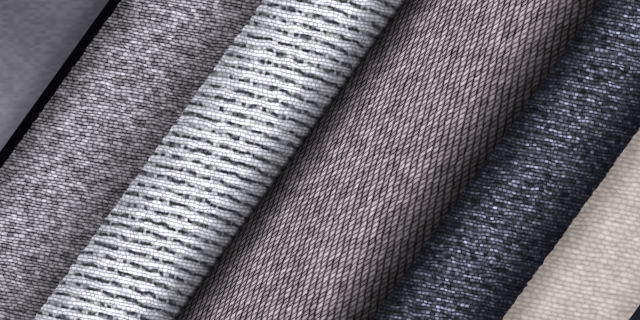
Give the GLSL for this texture, as a WebGL 2 fragment shader.

```glsl
#version 300 es
precision highp float;
// Diagonal rolls of grey, white, charcoal, navy and cream fabric laid side by side.
uniform vec2 u_resolution;
out vec4 fragColor;

// Layout: lean of the rolls and where each one starts along the top edge
const float LEAN = 0.72;
const float VELVET_END = 0.342;
const float GREY_START = 0.380;
const float WHITE_START = 0.823;
const float TWILL_START = 1.271;
const float NAVY_START = 1.880;
const float CREAM_START = 2.287;
const float CREAM_END = 2.685;

// Fabric colours
const vec3 VELVET = vec3(0.44, 0.43, 0.48);
const vec3 GREY = vec3(0.72, 0.70, 0.74);
const vec3 WHITE = vec3(0.92, 0.92, 0.97);
const vec3 TWILL = vec3(0.60, 0.56, 0.59);
const vec3 NAVY = vec3(0.54, 0.55, 0.63);
const vec3 CREAM = vec3(0.83, 0.78, 0.76);
const vec3 INK = vec3(0.06, 0.06, 0.08);

// Weave sizes
const vec2 GREY_CELL = vec2(0.018, 0.0105);
const vec2 KNIT_CELL = vec2(0.015, 0.0118);
const vec2 NAVY_CELL = vec2(0.014, 0.0115);
const vec2 CREAM_CELL = vec2(0.024, 0.015);
const float ROW_PITCH = 0.0354;
const float RIB_PITCH = 0.0235;
const float ROW_TILT = 0.19;

float hash(vec2 p) {
    vec3 q = fract(vec3(p.xyx) * 0.1031);
    q += dot(q, q.yzx + 33.33);
    return fract((q.x + q.y) * q.z);
}

float noise(vec2 p) {
    vec2 i = floor(p), f = fract(p);
    f = f * f * (3.0 - 2.0 * f);
    return mix(mix(hash(i), hash(i + vec2(1, 0)), f.x),
               mix(hash(i + vec2(0, 1)), hash(i + vec2(1, 1)), f.x), f.y);
}

// Staggered oval threads: x is thread coverage, y a random value per thread
vec2 threads(vec2 q) {
    q += 0.7 * vec2(noise(q * 0.4), noise(q * 0.4 + 31.0));
    float row = floor(q.y);
    q.x += 0.5 * mod(row, 2.0) + 0.5 * hash(vec2(row, 7.0));
    vec2 d = fract(q) - 0.5;
    return vec2(1.0 - smoothstep(0.15, 0.65, length(d * vec2(0.85, 1.15))), hash(floor(q) + 50.0));
}

// Light across a roll: rises from the left edge, falls to the right one
float roundness(float v, float rise, float fall) {
    return smoothstep(-0.03, rise, v) * (1.0 - smoothstep(fall, 1.04, v));
}

vec3 velvet(vec2 p, float s) {
    float nap = noise(p * vec2(60.0, 110.0)) - 0.5;
    float sheen = 0.84 + 0.40 * smoothstep(0.95, 0.55, p.y) + 0.18 * (noise(p * 7.0) - 0.5);
    return VELVET * (sheen + 0.14 * nap) * (1.0 - 0.3 * smoothstep(0.24, VELVET_END, s));
}

vec3 greyWeave(vec2 p, vec2 tilted, float v) {
    vec2 t = threads(tilted / GREY_CELL);
    float light = 0.60 + 0.44 * roundness(v, 0.3, 0.5);
    float slub = noise(tilted * vec2(55.0, 120.0));
    float weave = 0.36 + 0.46 * t.x + 0.30 * (t.y - 0.4) + 0.42 * (slub - 0.25);
    return GREY * light * weave;
}

vec3 whiteKnit(vec2 p, vec2 tilted, float v) {
    vec2 t = threads(tilted / KNIT_CELL);
    float bend = 0.045 * v * v + 0.010 * noise(p * 45.0);
    float row = (tilted.y + bend) / ROW_PITCH;
    float across = abs(fract(row) - 0.5);
    float dash = noise(vec2(tilted.x * 90.0, floor(row) * 9.0));
    float gap = (1.0 - smoothstep(0.03, 0.25, across)) * smoothstep(0.10, 0.75, dash + 0.2 * v);
    gap *= 0.72 + 0.5 * (1.0 - t.x) * t.y;
    float light = 0.78 + 0.26 * roundness(v, 0.35, 0.55) - 0.36 * smoothstep(0.65, 1.0, v);
    float rowShade = 1.0 - 0.16 * smoothstep(0.45, 0.15, across);
    vec3 yarn = WHITE * light * rowShade * (0.72 + 0.32 * t.x + 0.18 * t.y);
    yarn = mix(yarn, INK + 0.06, clamp(0.95 * gap, 0.0, 0.9));
    return yarn * (1.0 - 0.75 * smoothstep(0.95, 1.0, v));
}

vec3 twillRibs(vec2 p, float v) {
    float bend = 0.2 * (1.0 - v) * (1.0 - v) + 0.005 * noise(p * 50.0);
    float rib = (p.x + 0.12 * (1.0 - p.y) - bend) / RIB_PITCH;
    float across = fract(rib) - 0.5;
    // Stitches slant upward to the right inside each rib
    float stitch = (p.y + 0.004 * noise(p.yx * 60.0)) / 0.0165 - 0.9 * across + hash(vec2(floor(rib), 3.0));
    float along = abs(fract(stitch) - 0.5);
    float yarn = (1.0 - smoothstep(0.18, 0.52, abs(across))) * (1.0 - 0.7 * smoothstep(0.15, 0.5, along));
    float grain = hash(vec2(floor(rib), floor(stitch)) + 90.0) + 0.7 * (noise(p * 130.0) - 0.5);
    float light = 0.20 + 0.88 * roundness(v, 0.22, 0.62);
    return TWILL * light * (0.38 + 0.68 * yarn + 0.32 * (grain - 0.4)) + 0.012;
}

vec3 navyMelange(vec2 p, vec2 tilted, float v) {
    vec2 t = threads(tilted / NAVY_CELL);
    float wave = tilted.y + 0.04 * v * v + 0.010 * noise(p * 35.0);
    float band = 0.5 + 0.5 * cos(6.2832 * wave / 0.031);
    float fleck = (0.25 + 0.75 * t.x) * (0.22 + 0.75 * t.y) * (0.55 + 0.6 * band);
    fleck += 0.30 * (noise(tilted * vec2(80.0, 130.0)) - 0.4);
    float light = 0.22 + 0.95 * roundness(v, 0.35, 0.42);
    return INK * 0.8 + NAVY * light * (0.10 + 0.95 * max(fleck, 0.0));
}

vec3 creamTwill(vec2 p, vec2 tilted, float v) {
    vec2 t = threads(tilted / CREAM_CELL);
    float light = 0.74 + 0.26 * smoothstep(0.0, 0.3, v) - 0.12 * smoothstep(0.7, 1.0, v);
    float fibre = 0.12 * (noise(tilted * vec2(50.0, 110.0)) - 0.5);
    return CREAM * light * (0.86 + 0.15 * t.x + 0.08 * (t.y - 0.5) + fibre);
}

void main() {
    vec2 p = gl_FragCoord.xy / u_resolution.y;
    float px = 1.2 / u_resolution.y;
    float s = p.x + LEAN * (1.0 - p.y);
    float ragged = s + 0.007 * (noise(p * 85.0) - 0.5);
    vec2 tilted = vec2(p.x - ROW_TILT * p.y, p.y + ROW_TILT * p.x);

    // Stack the rolls from left to right
    vec3 col = mix(velvet(p, s), INK * 0.4, smoothstep(-px, px, s - VELVET_END));
    float v = (s - GREY_START) / (WHITE_START - GREY_START);
    col = mix(col, greyWeave(p, tilted, v), smoothstep(-px, px, ragged - GREY_START));
    v = (s - WHITE_START) / (TWILL_START - WHITE_START);
    col = mix(col, whiteKnit(p, tilted, v), smoothstep(-px, px, ragged - WHITE_START));
    v = (s - TWILL_START) / (NAVY_START - TWILL_START);
    col = mix(col, twillRibs(p, v), smoothstep(-px, px, s - TWILL_START));
    v = (s - NAVY_START) / (CREAM_START - NAVY_START);
    col = mix(col, navyMelange(p, tilted, v), smoothstep(-px, px, s - NAVY_START));
    v = (s - CREAM_START) / (CREAM_END - CREAM_START);
    col = mix(col, creamTwill(p, tilted, v), smoothstep(-px, px, ragged - CREAM_START));
    col = mix(col, INK * 2.0, smoothstep(-px, px, s - CREAM_END));

    fragColor = vec4(clamp(col, 0.0, 1.0), 1.0);
}
```
